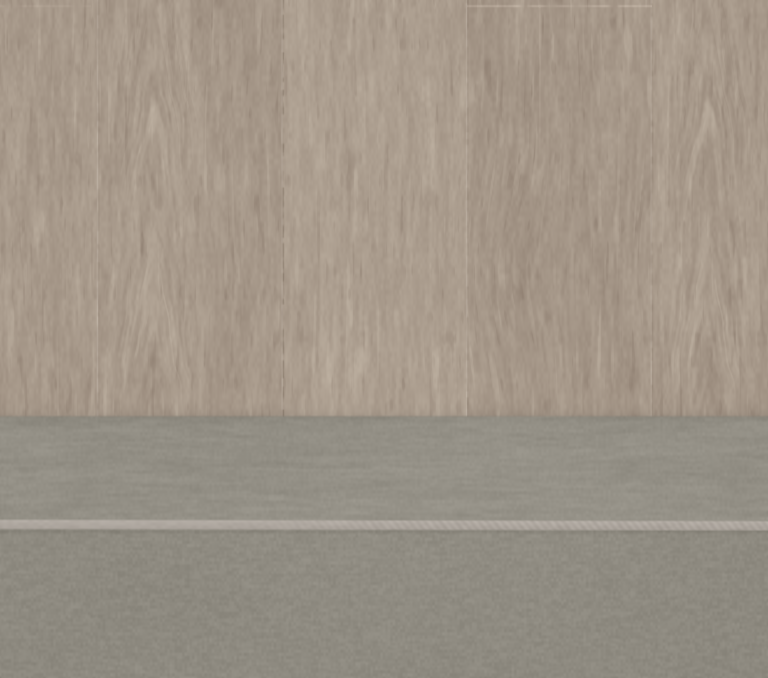
Give the GLSL for this texture, as a WebGL 1 fragment shader.

```glsl
precision highp float;
// Pale oak planks above a grey painted board and panel, split by a thin bright bead.
// Wood is stretched value noise per plank plus nested arch contours;
// the grey parts use sideways grain, weave and soft shadows along the edges.

uniform vec2 u_resolution;

#define WOOD_DARK vec3(0.590, 0.530, 0.475)
#define WOOD_LIGHT vec3(0.698, 0.645, 0.586)
#define GREY_PAINT vec3(0.562, 0.547, 0.508)
#define BEAD_COLOR vec3(0.680, 0.652, 0.622)
#define FLOOR_EDGE 0.386
#define BEAD_Y 0.2255
#define BEAD_HALF 0.0068
#define PLANK_WIDTH 0.2403
#define FIRST_SEAM 0.1280
#define GRAIN_STRENGTH 0.60
#define ARCH_STRENGTH 0.80

float hash(vec2 p) {
  vec3 q = fract(vec3(p.xyx) * 0.1031);
  q += dot(q, q.yzx + 33.33);
  return fract((q.x + q.y) * q.z);
}

float noise(vec2 p) {
  vec2 i = floor(p);
  vec2 f = fract(p);
  f = f * f * (3.0 - 2.0 * f);
  return mix(mix(hash(i), hash(i + vec2(1.0, 0.0)), f.x),
             mix(hash(i + vec2(0.0, 1.0)), hash(i + vec2(1.0, 1.0)), f.x), f.y);
}

// Noise centred on zero
float grain(vec2 p) { return noise(p) - 0.5; }

// Soft line of given half width around d = 0
float line(float d, float halfWidth, float blur) {
  return 1.0 - smoothstep(halfWidth - blur, halfWidth + blur, abs(d));
}

float blob(vec2 p, vec2 center, vec2 size) {
  vec2 d = (p - center) / size;
  return exp(-dot(d, d));
}

// Nested pointed arches, stacked in two tiers
float archGrain(float dx, float y) {
  float bend = dx + 0.012 * grain(vec2(y * 7.0, 3.0)) + 0.006 * grain(vec2(y * 30.0, 8.0));
  float level = y + 8.0 * sqrt(bend * bend + 0.00008);
  float rings = 0.8 * grain(vec2(level * 22.0, y * 5.0)) + 0.7 * grain(vec2(level * 46.0, y * 12.0));
  rings += 0.5 * smoothstep(0.70, 0.92, noise(vec2(level * 30.0 + 9.0, y * 10.0 + dx * 40.0)));
  float tier = 0.65 + 0.35 * cos((y - 0.86) * 18.5);
  return rings * tier * exp(-dx * dx / 0.0024);
}

vec3 woodFloor(vec2 p, vec2 px) {
  float across = (p.x - FIRST_SEAM) / PLANK_WIDTH;
  float plank = floor(across);
  float local = fract(across) * PLANK_WIDTH;
  float isArched = step(abs(plank - 1.5), 1.6) * step(1.4, abs(plank - 1.5));
  float isWavy = line(plank - 2.0, 0.5, 0.1);
  float isPale = line(plank - 1.0, 0.5, 0.1);

  // Long fibres drift sideways, most strongly in the wavy plank
  float drift = (0.008 + 0.022 * isWavy) * grain(vec2(p.x * 9.0, p.y * 5.0 + plank * 7.0));
  vec2 g = vec2(local + drift + plank * 3.7 + 20.0, p.y);
  float fibres = 0.28 * grain(g * vec2(45.0, 2.0))
               + 0.50 * grain(g * vec2(125.0, 9.0))
               + 0.62 * grain(g * vec2(235.0, 34.0))
               + 0.42 * grain(p * vec2(330.0, 130.0));
  float tone = 0.61 + 0.13 * isPale - 0.10 * isWavy + GRAIN_STRENGTH * fibres;
  tone += 0.16 * grain(vec2(local * 12.0 + plank * 5.0, p.y * 3.0));
  tone += isArched * ARCH_STRENGTH * archGrain(local - 0.072, p.y);
  tone -= isArched * 0.10 * smoothstep(0.08, 0.17, local);

  // Broad dark patches, short pores and pale flecks
  tone -= 0.20 * blob(p, vec2(0.680, 0.66), vec2(0.022, 0.18));
  tone -= 0.14 * blob(p, vec2(0.825, 0.42), vec2(0.025, 0.07));
  tone -= 0.10 * blob(p, vec2(0.160, 0.45), vec2(0.050, 0.10));
  tone -= 0.28 * smoothstep(0.74, 0.95, noise(g * vec2(200.0, 30.0) + 41.0));
  tone += 0.26 * smoothstep(0.74, 0.95, noise(g * vec2(170.0, 15.0) + 73.0));
  vec3 color = mix(WOOD_DARK, WOOD_LIGHT, tone);

  // Long seams: faint broken gap with a pale bevel
  float seam = (fract(across + 0.5) - 0.5) * PLANK_WIDTH;
  float seamId = floor(across + 0.5);
  float wear = smoothstep(0.25, 0.75, noise(vec2(p.y * 110.0, seamId * 5.0)));
  float darkSeam = 0.035 + 0.060 * line(seamId - 1.0, 0.5, 0.1);
  color -= darkSeam * wear * line(seam - 0.0008, 0.0008, px.x);
  color += vec3(0.050, 0.056, 0.062) * (1.0 - 0.6 * wear) * line(seam + 0.0010, 0.0008, px.x);

  // Fine split in the wavy plank and the butt joints at the top
  float split = line(p.x - 0.703, 0.0007, px.x) * smoothstep(0.74, 0.88, p.y);
  color += 0.045 * split * step(p.y, 0.99);
  float joint = line(p.y - 0.991, 0.0012, 1.4 * px.y);
  float gaps = smoothstep(0.15, 0.65, noise(vec2(p.x * 60.0, 4.0)));
  color += joint * gaps * (0.085 * isWavy + 0.030 * step(p.x, 0.118));
  return color * (1.0 - 0.07 * exp(-(p.y - FLOOR_EDGE) / 0.008));
}

vec3 greyBoards(vec2 p, vec2 px) {
  float upper = smoothstep(-px.y, px.y, p.y - BEAD_Y);
  float wave = p.y + 0.012 * grain(vec2(p.x * 7.0, p.y * 12.0));
  float boardGrain = 0.018 * grain(vec2(p.x * 6.0, wave * 110.0))
                   + 0.026 * grain(vec2(p.x * 28.0, wave * 210.0));
  float weave = 0.026 * grain(p * vec2(90.0, 230.0)) + 0.034 * grain(p * vec2(310.0, 200.0));
  float tone = mix(weave - 0.010, boardGrain + 0.65 * weave + 0.010, upper);
  tone += 0.012 * grain(p * vec2(5.0, 9.0)) + 0.012 * blob(p, vec2(0.58, 0.27), vec2(0.30, 0.22));
  tone -= 0.040 * exp(-(FLOOR_EDGE - p.y) / 0.008);
  tone -= 0.040 * line(p.y - BEAD_Y + BEAD_HALF + 0.003, 0.002, 0.004);
  vec3 color = GREY_PAINT + tone;

  // Bead with faint slanted ribs and a lighter crest
  float bead = line(p.y - BEAD_Y + 0.002 * (p.x - 0.5), BEAD_HALF, 1.5 * px.y);
  float ribs = 0.016 * cos(6.2832 * (p.x * 100.0 + p.y * 70.0)) * smoothstep(0.2, 0.6, p.x);
  float crest = 0.025 * (p.y - BEAD_Y) / BEAD_HALF + 0.03 * grain(p * vec2(150.0, 220.0));
  return mix(color, BEAD_COLOR + ribs + crest, bead);
}

void main() {
  vec2 p = gl_FragCoord.xy / u_resolution;
  vec2 px = 1.0 / u_resolution;
  float floorMask = smoothstep(-1.8 * px.y, 1.8 * px.y, p.y - FLOOR_EDGE);
  vec3 color = mix(greyBoards(vec2(p.x, min(p.y, FLOOR_EDGE)), px),
                   woodFloor(vec2(p.x, max(p.y, FLOOR_EDGE)), px), floorMask);
  gl_FragColor = vec4(clamp(color, 0.0, 1.0), 1.0);
}
```
